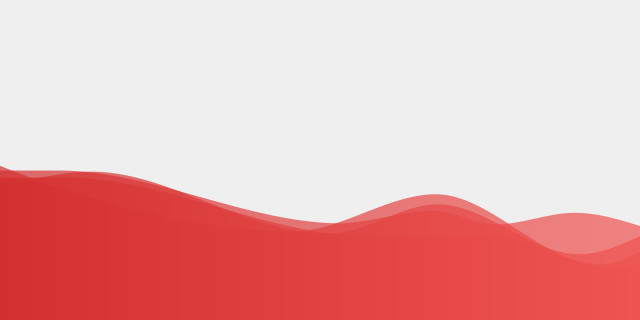
Give the GLSL for this background, as a WebGL 1 fragment shader.

```glsl
precision highp float;
// Four translucent red waves overlapping along the bottom of a pale grey field.

#define PAPER vec3(0.937, 0.937, 0.937)
#define RED_LEFT vec3(0.827, 0.184, 0.184)
#define RED_RIGHT vec3(0.937, 0.325, 0.314)
#define WAVE_OPACITY 0.7

uniform vec2 u_resolution;

// Smooth change of height between two horizontal positions.
float swell(float x, float start, float end, float rise) {
    return rise * smoothstep(start, end, x);
}

// Wave outlines: x and the returned height are fractions of the canvas.
float steepWave(float x) {
    float slide = 0.206 * pow(max(1.0 - x / 0.456, 0.0), 1.8);
    return 0.276 + slide
        + swell(x, 0.456, 0.681, 0.117)
        + swell(x, 0.681, 0.935, -0.219)
        + swell(x, 0.940, 1.081, 0.104);
}

float broadWave(float x) {
    return 0.467
        + swell(x, 0.091, 0.534, -0.165)
        + swell(x, 0.527, 0.677, 0.039)
        + swell(x, 0.677, 0.775, -0.042)
        + swell(x, 0.775, 0.898, 0.036)
        + swell(x, 0.898, 1.120, -0.094);
}

float rollingWave(float x) {
    return 0.4375
        + swell(x, 0.020, 0.137, 0.026)
        + swell(x, 0.143, 0.508, -0.193)
        + swell(x, 0.514, 0.684, 0.091)
        + swell(x, 0.684, 0.905, -0.156)
        + swell(x, 0.905, 1.107, 0.125);
}

float lowWave(float x) {
    return 0.445
        + swell(x, 0.104, 0.573, -0.182)
        + swell(x, 0.768, 0.957, -0.100)
        + swell(x, 0.957, 1.120, 0.080);
}

// Antialiased coverage of the area below an outline.
float below(float outline, float y) {
    return clamp((outline - y) * u_resolution.y + 0.5, 0.0, 1.0);
}

void main() {
    vec2 uv = gl_FragCoord.xy / u_resolution;
    vec3 red = mix(RED_LEFT, RED_RIGHT, uv.x);

    // All waves share one gradient, so only the light passing through multiplies.
    float paperShown = 1.0;
    paperShown *= 1.0 - WAVE_OPACITY * below(steepWave(uv.x), uv.y);
    paperShown *= 1.0 - WAVE_OPACITY * below(broadWave(uv.x), uv.y);
    paperShown *= 1.0 - WAVE_OPACITY * below(rollingWave(uv.x), uv.y);
    paperShown *= 1.0 - WAVE_OPACITY * below(lowWave(uv.x), uv.y);

    gl_FragColor = vec4(mix(red, PAPER, paperShown), 1.0);
}
```
